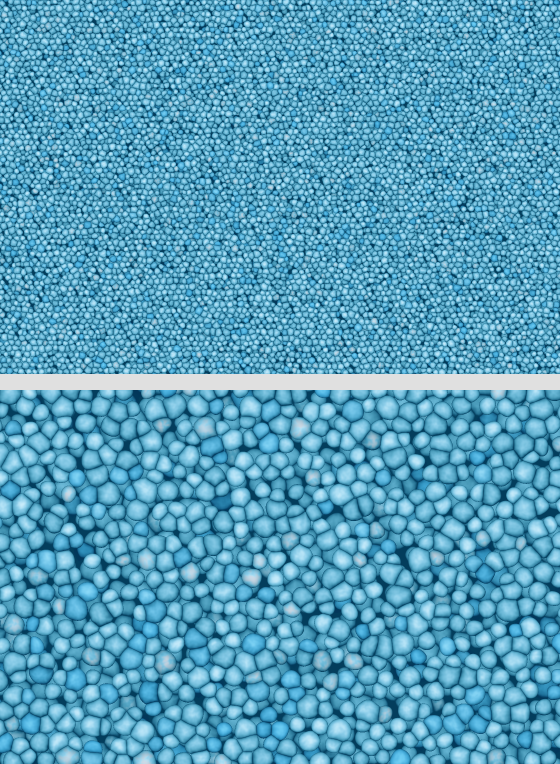
Top: the whole. Bottom: its middle third, enlarged.
Give the GLSL for this texture, as a Shadertoy shader.

```glsl
// Draws a dense bed of small, matte, pale blue granules seen from above.

#define GRAINS 58.0        // grain spacings per canvas height
#define JITTER 0.50        // scatter of the grain centres
#define SIZE_MIN 0.41      // smallest radius, in spacings
#define SIZE_MAX 0.66      // largest radius, in spacings
#define DOME 0.80          // contrast between grain top and rim
#define TONE_VARIETY 0.34  // brightness spread from grain to grain
#define SIDE_LIGHT 0.17    // strength of the directional light
#define SPECKLE 0.20       // strength of the surface mottling
#define DEEP_SHARE 0.12    // share of saturated blue grains
#define PALE_SHARE 0.06    // share of chalky grains
#define LOWER_TONE 0.50    // brightness of the grains seen through gaps
#define SAMPLES 3          // antialiasing samples per axis

const float ROW_HEIGHT = 0.866;
const vec2 LIGHT_DIR = vec2(-0.35, 0.94);

struct Grain { float inset; float radius; vec2 id; vec2 offset; };

vec3 hash3(vec2 p) {
    vec3 q = fract(p.xyx * vec3(0.1031, 0.1030, 0.0973));
    q += dot(q, q.yxz + 33.33);
    return fract((q.xxy + q.yzz) * q.zyx);
}

// Gradient noise, roughly -0.7 to 0.7
float cornerSlope(vec2 cell, vec2 offset) {
    float angle = 6.2832 * hash3(cell + 71.0).x;
    return dot(vec2(cos(angle), sin(angle)), offset);
}

float gradientNoise(vec2 p) {
    vec2 i = floor(p), f = fract(p);
    vec2 u = f * f * f * (f * (f * 6.0 - 15.0) + 10.0);
    vec2 e = vec2(1.0, 0.0);
    float low = mix(cornerSlope(i, f), cornerSlope(i + e, f - e), u.x);
    float high = mix(cornerSlope(i + e.yx, f - e.yx), cornerSlope(i + 1.0, f - 1.0), u.x);
    return mix(low, high, u.y);
}

// Tone ramp from shadowed gap to lit grain top
vec3 blueRamp(float t) {
    vec3 c = mix(vec3(0.01, 0.24, 0.36), vec3(0.04, 0.29, 0.42), clamp(t / 0.05, 0.0, 1.0));
    c = mix(c, vec3(0.15, 0.45, 0.58), clamp((t - 0.05) / 0.09, 0.0, 1.0));
    c = mix(c, vec3(0.27, 0.59, 0.71), clamp((t - 0.14) / 0.15, 0.0, 1.0));
    c = mix(c, vec3(0.40, 0.71, 0.83), clamp((t - 0.29) / 0.20, 0.0, 1.0));
    c = mix(c, vec3(0.54, 0.80, 0.91), clamp((t - 0.49) / 0.24, 0.0, 1.0));
    c = mix(c, vec3(0.69, 0.88, 0.96), clamp((t - 0.73) / 0.20, 0.0, 1.0));
    return mix(c, vec3(0.78, 0.92, 0.98), clamp((t - 0.93) / 0.15, 0.0, 1.0));
}

// Nearest grain on a staggered grid, inset from its rim or from a contact
Grain findGrain(vec2 p) {
    Grain g = Grain(0.0, 0.5, vec2(0.0), vec2(0.0));
    float nearest = 9.0, second = 9.0;
    float baseRow = floor(p.y / ROW_HEIGHT);
    for (int j = -2; j <= 2; j++) {
        float row = baseRow + float(j);
        float stagger = 0.5 * mod(row, 2.0);
        float baseColumn = floor(p.x - stagger);
        for (int i = -2; i <= 2; i++) {
            vec2 id = vec2(baseColumn + float(i), row);
            vec3 h = hash3(id + 17.0);
            vec2 centre = vec2(id.x + 0.5 + stagger, (row + 0.5) * ROW_HEIGHT);
            vec2 toPoint = p - centre - JITTER * (h.xy - 0.5);
            float r = mix(SIZE_MIN, SIZE_MAX, h.z * h.z);
            float surface = length(toPoint) - r;
            if (surface < nearest) {
                second = nearest;
                nearest = surface;
                g.radius = r;
                g.id = id;
                g.offset = toPoint;
            } else {
                second = min(second, surface);
            }
        }
    }
    g.inset = clamp(min(-nearest, 0.5 * (second - nearest)) / g.radius, 0.0, 1.0);
    return g;
}

vec3 granules(vec2 p) {
    // Slightly uneven outlines
    p += 0.13 * vec2(gradientNoise(p * 1.1), gradientNoise(p * 1.1 + 90.0));

    // Gaps between the top grains show a deeper layer
    Grain g = findGrain(p);
    float level = 1.0;
    if (g.inset <= 0.0) {
        g = findGrain(p + vec2(300.37, 200.61));
        level = LOWER_TONE;
    }
    float rim = 1.0 - g.inset;
    float dome = pow(1.0 - rim * rim, 0.75);

    // Light, grain tone and mottled surface
    vec3 trait = hash3(g.id + 203.0);
    float mottle = gradientNoise(p * 3.1) + 0.5 * gradientNoise(p * 6.7 + 40.0);
    float tone = DOME * dome;
    float body = sqrt(dome);
    tone += body * (0.07 + TONE_VARIETY * (trait.x - 0.5));
    tone += body * (SIDE_LIGHT * dot(g.offset, LIGHT_DIR) / g.radius + SPECKLE * mottle);
    vec3 color = blueRamp(tone * level);

    // Occasional saturated and chalky grains
    float deep = step(trait.y, DEEP_SHARE) * (0.4 + 0.6 * trait.z);
    float pale = level * step(1.0 - PALE_SHARE, trait.y) * smoothstep(-0.4, 0.4, mottle);
    color *= mix(vec3(1.0), vec3(0.58, 0.89, 0.98), deep);
    vec3 chalk = mix(vec3(0.74, 0.84, 0.91), vec3(0.85, 0.83, 0.86), trait.z);
    return mix(color, chalk * (0.5 + 0.5 * dome), 0.75 * pale * dome);
}

void mainImage(out vec4 fragColor, in vec2 fragCoord) {
    vec3 sum = vec3(0.0);
    for (int k = 0; k < SAMPLES * SAMPLES; k++) {
        vec2 shift = (vec2(k % SAMPLES, k / SAMPLES) + 0.5) / float(SAMPLES) - 0.5;
        sum += granules((fragCoord + shift) / iResolution.y * GRAINS);
    }
    fragColor = vec4(sum / float(SAMPLES * SAMPLES), 1.0);
}
```
